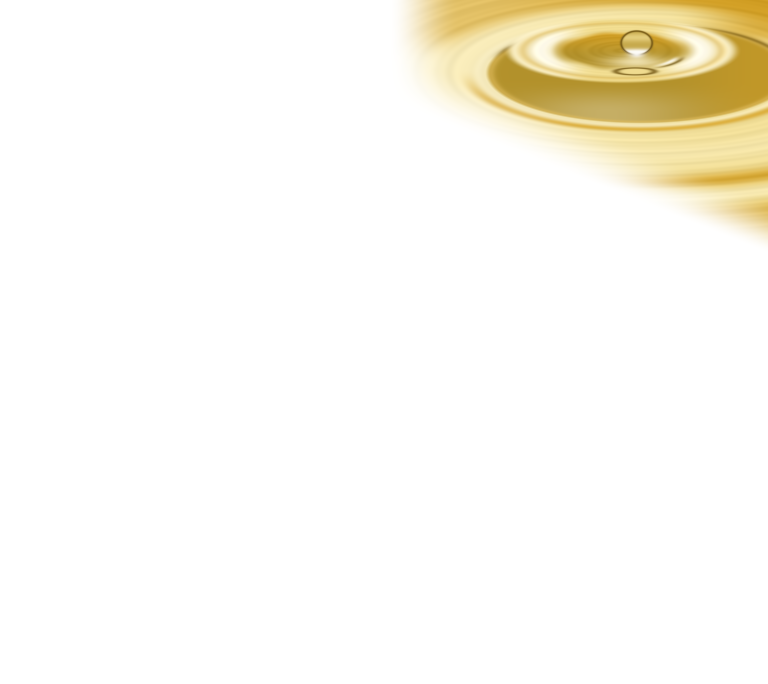
Write a Shadertoy shader that draws this background.

```glsl
// Golden liquid with ripples and a falling drop, fading to white from the upper right.

// Lengths are fractions of the canvas width, measured down from the top left.
const vec2 POOL_CENTRE = vec2(0.833, 0.095);
const vec2 POOL_RADII = vec2(0.198, 0.065);
const vec2 CREST_CENTRE = vec2(0.810, 0.066);
const vec2 CREST_RADII = vec2(0.147, 0.041);
const vec2 DROP_CENTRE = vec2(0.829, 0.056);
const vec2 DROP_RADII = vec2(0.0208, 0.0160);
const vec2 LIP_CENTRE = vec2(0.827, 0.093);
const vec2 LIP_RADII = vec2(0.025, 0.0045);

const vec3 WHITE = vec3(1.0);
const vec3 CREAM = vec3(0.98, 0.94, 0.78);
const vec3 STRAW = vec3(0.94, 0.86, 0.56);
const vec3 HONEY = vec3(0.87, 0.73, 0.36);
const vec3 GOLD = vec3(0.82, 0.62, 0.14);
const vec3 OLIVE = vec3(0.70, 0.57, 0.17);
const vec3 BROWN = vec3(0.43, 0.32, 0.06);

// Distance from a centre, where 1.0 lies on the ellipse.
float ellipse(vec2 p, vec2 centre, vec2 radii) {
    return length((p - centre) / radii);
}

// Soft stripe around a value.
float band(float x, float at, float width) {
    float d = (x - at) / width;
    return exp(-d * d);
}

// Fine reflections that follow the rings.
float ripples(float ring, vec2 p) {
    return 0.5 * sin(ring * 31.0 + 5.0 * p.x)
         + 0.3 * sin(ring * 57.0 - 9.0 * p.x + 1.7)
         + 0.2 * sin(ring * 83.0 + 14.0 * p.y);
}

// Surface beyond the pool.
vec3 outerWater(vec2 p, float ring) {
    float upper = smoothstep(0.085, 0.035, p.y);
    float lower = smoothstep(0.09, 0.14, p.y);
    float right = smoothstep(0.58, 0.98, p.x);
    vec3 col = mix(CREAM, STRAW, 0.25 + 0.6 * right);
    col = mix(col, GOLD, upper * smoothstep(1.2, 1.5, ring) * (0.55 + 0.45 * right));
    col = mix(col, GOLD, upper * smoothstep(0.87, 1.0, p.x) * 0.75);
    col = mix(col, CREAM, 0.7 * band(ring, 1.06, 0.04) * (1.0 - upper * right));
    col = mix(col, GOLD, 0.8 * lower * band(ring, 1.13, 0.045));
    col = mix(col, CREAM, 0.35 * lower * band(ring, 1.65, 0.2));
    col = mix(col, GOLD, 0.85 * lower * band(ring, 2.2, 0.14) * right);
    col = mix(col, CREAM, 0.5 * lower * band(ring, 2.5, 0.12));
    col = mix(col, GOLD, 0.7 * lower * smoothstep(2.55, 2.9, ring) * right);
    return col + 0.025 * ripples(ring, p);
}

// Dark pool with a pale sheen along its near side.
vec3 poolWater(vec2 p, float ring) {
    vec3 col = mix(OLIVE, GOLD, 0.45 * smoothstep(0.85, 1.0, p.x));
    float sheen = band(p.x, 0.79, 0.11) * smoothstep(0.105, 0.145, p.y);
    col = mix(col, vec3(0.79, 0.71, 0.45), 0.8 * sheen);
    return mix(col, HONEY, 0.6 * band(ring, 0.98, 0.03));
}

// Bright crest around the hollow where the drop rises.
vec3 crestWater(vec2 p, float ring) {
    float side = abs(p.x - CREST_CENTRE.x) / CREST_RADII.x;
    vec3 col = mix(STRAW, CREAM, smoothstep(0.2, 0.7, side));
    col = mix(col, WHITE, 0.6 * band(ring, 0.72, 0.09) * smoothstep(0.3, 0.7, side));
    col = mix(col, HONEY, 0.55 * band(ring, 0.88, 0.05));
    vec3 hollow = mix(GOLD, OLIVE, smoothstep(0.04, 0.075, p.y));
    float hollowEdge = ring + 0.02 * sin(p.x * 110.0);
    col = mix(hollow, col, smoothstep(0.48, 0.65, hollowEdge));
    return col + 0.025 * ripples(ring, p);
}

// Glints and the curled lip below the drop.
vec3 addLip(vec3 col, vec2 p) {
    float glint = ellipse(p, vec2(0.829, 0.081), vec2(0.040, 0.008));
    col = mix(col, CREAM, 0.8 * exp(-glint * glint));
    float curl = ellipse(p, vec2(0.828, 0.071), vec2(0.062, 0.019));
    float curlSide = smoothstep(0.845, 0.875, p.x) * smoothstep(0.072, 0.08, p.y);
    col = mix(col, BROWN, 0.7 * curlSide * band(curl, 1.0, 0.06));
    col = mix(col, WHITE, 0.8 * curlSide * band(curl, 0.87, 0.07));
    float lip = ellipse(p, LIP_CENTRE, LIP_RADII);
    col = mix(col, STRAW, smoothstep(1.1, 0.7, lip));
    return mix(col, BROWN, 0.75 * band(lip, 1.0, 0.22));
}

// Clear drop: dark rim, pale body and a bright foot.
vec3 addDrop(vec3 col, vec2 p, float pixel) {
    float ring = ellipse(p, DROP_CENTRE, DROP_RADII);
    float soft = max(pixel / DROP_RADII.y, 0.04);
    float height = (p.y - DROP_CENTRE.y) / DROP_RADII.y;
    vec3 body = mix(OLIVE, STRAW, 0.3 + 0.5 * band(height, -0.45, 0.35));
    body = mix(body, WHITE, 0.9 * band(height, 0.72, 0.25));
    col = mix(col, body, smoothstep(1.0 + soft, 1.0 - soft, ring));
    col = mix(col, BROWN, 0.85 * band(ring, 0.97, 0.08));
    float foot = ellipse(p, vec2(0.829, 0.071), vec2(0.011, 0.005));
    return mix(col, WHITE, 0.9 * exp(-foot * foot));
}

void mainImage(out vec4 fragColor, in vec2 fragCoord) {
    vec2 p = vec2(fragCoord.x, iResolution.y - fragCoord.y) / iResolution.x;
    float pixel = 1.0 / iResolution.x;
    float pool = ellipse(p, POOL_CENTRE, POOL_RADII);
    float crest = ellipse(p, CREST_CENTRE, CREST_RADII);
    float poolSoft = max(pixel / POOL_RADII.y, 0.02);

    vec3 col = outerWater(p, pool);
    col = mix(col, poolWater(p, pool), smoothstep(1.0 + poolSoft, 1.0 - poolSoft, pool));
    float farRim = smoothstep(0.08, 0.06, p.y);
    col = mix(col, BROWN, 0.55 * farRim * band(pool, 1.0, 0.025) * smoothstep(0.08, 0.16, abs(p.x - 0.81)));
    col = mix(col, crestWater(p, crest), smoothstep(1.06, 0.94, crest));
    col = addDrop(addLip(col, p), p, pixel);

    // Fade along the left side and the slanted lower side.
    float lowerEdge = 0.137 + 0.40 * (p.x - 0.56);
    float fade = smoothstep(0.505, 0.60, p.x) * smoothstep(lowerEdge + 0.018, lowerEdge - 0.055, p.y);
    fragColor = vec4(mix(WHITE, clamp(col, 0.0, 1.0), fade), 1.0);
}
```
